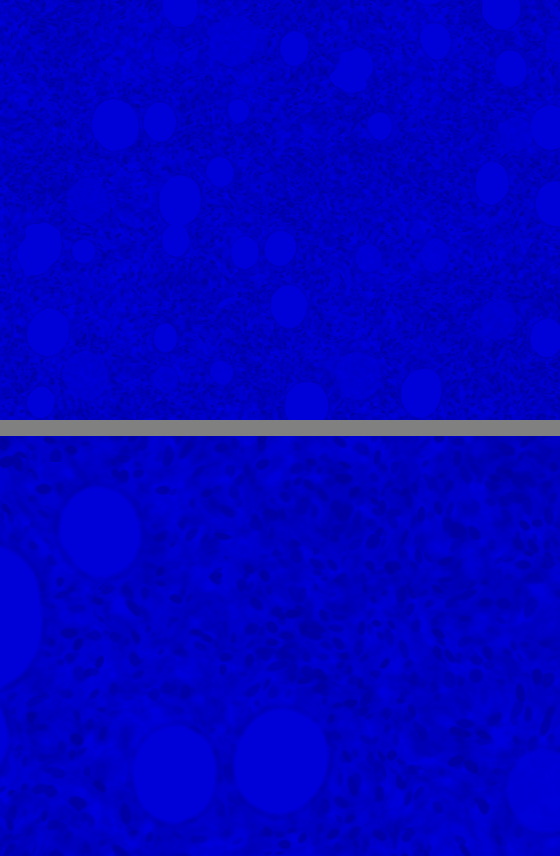
Top: the whole. Bottom: its middle third, enlarged.
A WebGL 2 fragment shader for this texture:

```glsl
#version 300 es
precision highp float;

uniform vec2 u_resolution;
out vec4 fragColor;

const float TAU = 6.2831853;

float hash(vec2 p, float seed) {
    return fract(sin(dot(p, vec2(127.1, 311.7)) + seed * 74.7) * 43758.5453);
}

float valueNoise(vec2 p, float seed) {
    vec2 cell = floor(p);
    vec2 f = fract(p);
    f = f * f * (3.0 - 2.0 * f);
    float low = mix(hash(cell, seed), hash(cell + vec2(1, 0), seed), f.x);
    float high = mix(hash(cell + vec2(0, 1), seed), hash(cell + vec2(1, 1), seed), f.x);
    return mix(low, high, f.y);
}

float fbm(vec2 p, float seed) {
    float sum = 0.0;
    float weight = 0.5;
    for (int i = 0; i < 3; i++) {
        sum += weight * valueNoise(p, seed + float(i));
        p = mat2(1.6, 1.2, -1.2, 1.6) * p;
        weight *= 0.5;
    }
    return sum / 0.875;
}

mat2 rotation(float angle) {
    float c = cos(angle);
    float s = sin(angle);
    return mat2(c, s, -s, c);
}

// Approximate signed distance to an ellipse
float ellipse(vec2 p, vec2 radii) {
    float k = length(p / radii);
    float slope = length(p / (radii * radii));
    return k * (k - 1.0) / max(slope, 1e-4);
}

// Small dark grains, each turned its own way
float grains(vec2 p, float size, float density, float blur, float seed) {
    vec2 home = floor(p / size);
    float cover = 0.0;
    for (int y = -1; y <= 1; y++) {
        for (int x = -1; x <= 1; x++) {
            vec2 cell = home + vec2(x, y);
            vec2 jitter = vec2(hash(cell, seed), hash(cell, seed + 1.0));
            vec2 local = rotation(TAU * hash(cell, seed + 2.0)) * (p - (cell + jitter) * size);
            float scale = mix(0.75, 1.2, hash(cell, seed + 3.0));
            float d = ellipse(local, size * scale * vec2(0.42, 0.27));
            float present = step(hash(cell, seed + 4.0), density);
            float strength = mix(0.55, 1.0, hash(cell, seed + 5.0));
            cover = max(cover, present * strength * (1.0 - smoothstep(-blur, blur, d)));
        }
    }
    return cover;
}

// Large smooth droplets: x = fill, y = dark rim, z = pale halo
vec3 droplets(vec2 p, float size, float blur, float seed) {
    vec2 home = floor(p / size);
    vec3 result = vec3(0.0);
    float wobble = fbm(p * 16.0, seed + 20.0) - 0.5;
    for (int y = -1; y <= 1; y++) {
        for (int x = -1; x <= 1; x++) {
            vec2 cell = home + vec2(x, y);
            vec2 jitter = mix(vec2(0.2), vec2(0.8), vec2(hash(cell, seed), hash(cell, seed + 1.0)));
            vec2 local = rotation(0.6 * (hash(cell, seed + 2.0) - 0.5)) * (p - (cell + jitter) * size);
            float radius = size * mix(0.17, 0.38, hash(cell, seed + 3.0));
            float squash = mix(0.85, 1.02, hash(cell, seed + 4.0));
            float ragged = mix(0.012, 0.07, step(0.94, hash(cell, seed + 5.0)));
            float d = ellipse(local, radius * vec2(squash, 1.08)) + ragged * wobble;
            float present = step(hash(cell, seed + 6.0), 0.62);
            float opacity = mix(0.55, 1.0, smoothstep(0.1, 0.35, hash(cell, seed + 7.0)));
            float fill = 1.0 - smoothstep(-blur, blur, d);
            float rim = 1.0 - smoothstep(0.0, 0.004, abs(d - 0.003));
            float halo = 1.0 - smoothstep(0.0, 0.014, d);
            result = max(result, present * opacity * vec3(fill, rim, halo));
        }
    }
    return result;
}

void main() {
    vec2 p = gl_FragCoord.xy / u_resolution.y;
    float pixel = 1.0 / u_resolution.y;

    // Mottled tissue with gently bent strands
    vec2 bend = vec2(fbm(p * 14.0, 3.0), fbm(p * 14.0, 9.0)) - 0.5;
    vec2 q = p + 0.03 * bend;
    float broad = fbm(p * 7.0, 15.0) - 0.5;
    float fine = fbm(q * 95.0, 21.0) - 0.5;
    float tone = 0.782 + 0.26 * fine - 0.06 * broad;

    // Grains crowd where the tissue is dense
    float density = clamp(0.36 + 0.9 * broad, 0.08, 0.7);
    float blur = max(pixel, 0.0014);
    float dark = max(grains(q, 0.0135, density, blur, 31.0),
                     0.7 * grains(q, 0.0095, density * 0.6, blur, 41.0));

    vec3 drop = droplets(p, 0.158, max(pixel, 0.0018), 53.0);
    tone = mix(tone, 0.61, 0.85 * dark * (1.0 - 0.6 * drop.z));
    tone = mix(tone, 0.79, 0.35 * drop.z);
    tone -= 0.045 * drop.y;
    tone = mix(tone, 0.85, drop.x);

    fragColor = vec4(0.0, 0.0, clamp(tone, 0.52, 0.87), 1.0);
}
```
